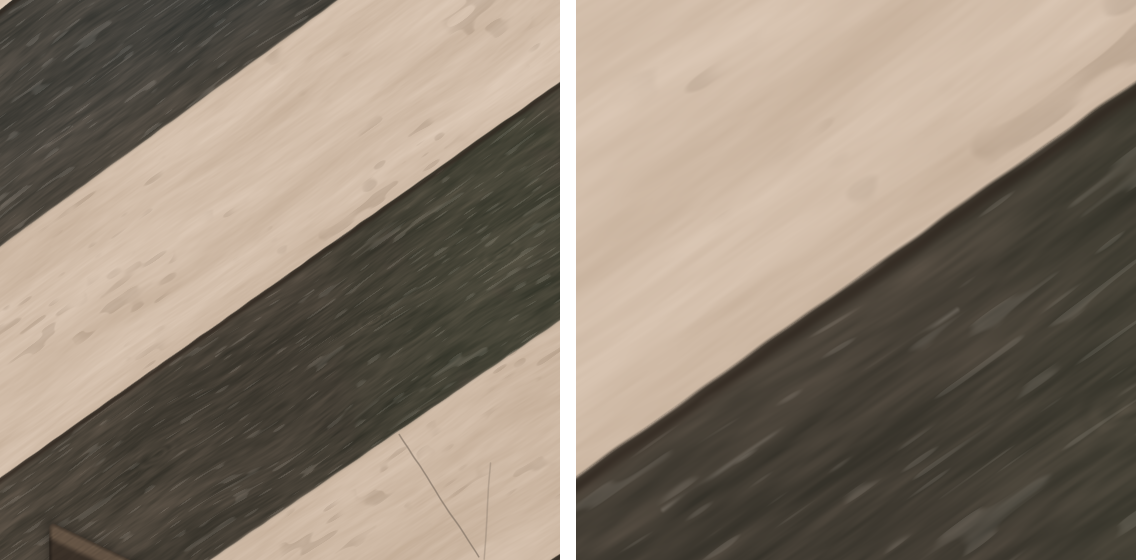
Left, the full canvas; right, a detail of the centre.
Give the GLSL for this texture, as a Shadertoy shader.

```glsl
// Diagonal pale and dark wooden planks with streaky grain, knots, cracks and a block in the corner.

// Plank layout: boundary n runs along y = ORIGIN + n * PITCH + (SLOPE + n * FAN) * x
const float ORIGIN = 0.147;
const float PITCH = 0.4085;
const float SLOPE = 0.707;
const float FAN = 0.022;
const float BEND = 0.011;        // slight change of pitch across the planks
const float PLANK_WIDTH = 0.335; // measured across the grain
const vec2 GRAIN_DIR = vec2(0.816, 0.578);

const float SEAM_WIDTH = 0.0045;
const float EDGE_SOFTNESS = 0.0016;
const float CRACK_WIDTH = 0.0011;

const vec3 PALE_LOW = vec3(0.785, 0.700, 0.618);
const vec3 PALE_HIGH = vec3(0.855, 0.778, 0.705);
const vec3 DARK_LOW = vec3(0.235, 0.217, 0.183);
const vec3 DARK_HIGH = vec3(0.365, 0.325, 0.280);
const vec3 COOL_TINT = vec3(-0.025, 0.000, 0.022);
const vec3 OLIVE_TINT = vec3(-0.022, 0.000, -0.012);
const vec3 SEAM_COLOR = vec3(0.185, 0.150, 0.120);
const vec3 RIM_COLOR = vec3(0.590, 0.540, 0.480);
const vec3 BLOCK_TOP = vec3(0.390, 0.325, 0.265);
const vec3 BLOCK_SIDE = vec3(0.230, 0.190, 0.155);

// Segments: start xy, end xy
const vec4 CRACKS[2] = vec4[2](vec4(0.714, 0.225, 0.853, 0.004), vec4(0.876, 0.173, 0.863, 0.0));
const vec4 SCRATCHES[2] = vec4[2](vec4(0.385, 0.363, 0.56, 0.482), vec4(0.02, 0.70, 0.13, 0.775));
// Knots: centre xy, radius
const vec3 KNOTS[3] = vec3[3](vec3(0.285, 0.19, 0.060), vec3(0.90, 0.55, 0.055), vec3(0.67, 0.43, 0.045));

float hash(vec2 p) {
    vec3 q = fract(vec3(p.xyx) * 0.1031);
    q += dot(q, q.yzx + 33.33);
    return fract((q.x + q.y) * q.z);
}

float noise(vec2 p) {
    vec2 i = floor(p), f = fract(p);
    f = f * f * (3.0 - 2.0 * f);
    return mix(mix(hash(i), hash(i + vec2(1, 0)), f.x),
               mix(hash(i + vec2(0, 1)), hash(i + vec2(1, 1)), f.x), f.y);
}

float fbm(vec2 p) {
    float sum = 0.0, amp = 0.5;
    for (int i = 0; i < 4; i++) {
        sum += amp * noise(p);
        p = p * 2.03 + 17.1;
        amp *= 0.5;
    }
    return sum / 0.9375;
}

float segment(vec2 p, vec4 s) {
    vec2 a = p - s.xy, b = s.zw - s.xy;
    return length(a - b * clamp(dot(a, b) / dot(b, b), 0.0, 1.0));
}

// Fading oval rings stretched along the grain
float knotRings(vec2 p) {
    float rings = 0.0;
    for (int i = 0; i < 3; i++) {
        vec2 d = p - KNOTS[i].xy;
        d = vec2(dot(d, GRAIN_DIR), 2.1 * dot(d, vec2(-GRAIN_DIR.y, GRAIN_DIR.x))) / KNOTS[i].z;
        float r = length(d) + 0.5 * (noise(d * 2.0 + 9.0) - 0.5);
        rings += sin(r * 14.0) * exp(-1.6 * r * r);
    }
    return rings;
}

void mainImage(out vec4 fragColor, in vec2 fragCoord) {
    vec2 uv = fragCoord / iResolution.xy;
    float soft = max(EDGE_SOFTNESS, 0.8 / iResolution.y);

    // Plank coordinate, and signed distance to the nearest boundary (positive on pale)
    float k = (uv.y - ORIGIN - SLOPE * uv.x) / (PITCH + FAN * uv.x);
    k -= BEND * k * k;
    float phase = mod(k + 0.5, 2.0);
    float d = (0.5 - abs(phase - 1.0)) * PLANK_WIDTH;
    d += 0.0012 * (noise(uv * 45.0) - 0.5);
    float pale = smoothstep(-soft, soft, d);

    // Grain, streaked along each plank
    float along = dot(uv, GRAIN_DIR);
    vec2 seed = vec2(floor(k) * 13.7 + 50.0, 40.0);
    float wave = 0.05 * (noise(vec2(along * 5.0, k * 4.0) + seed) - 0.5);
    float across = k + wave;
    float broad = fbm(vec2(along * 2.5, across * 6.0) + seed);
    float streak = fbm(vec2(along * 9.0, across * 34.0) + seed);
    float fine = noise(vec2(along * 38.0, across * 110.0) + seed);
    float blotch = fbm(uv * 7.0 + 3.0);

    float paleTone = 0.55 + 1.3 * (broad - 0.5) + 0.75 * (streak - 0.5) + 0.22 * (fine - 0.5);
    paleTone -= 0.25 * smoothstep(-0.6, -1.4, k);
    vec3 paleWood = mix(PALE_LOW, PALE_HIGH, clamp(paleTone, -0.2, 1.2));
    paleWood -= 0.06 * smoothstep(0.70, 0.82, noise(vec2(along * 26.0, k * 32.0) + 71.0)) * smoothstep(0.5, 0.65, blotch);

    float darkTone = 0.40 + 0.9 * (broad - 0.5) + 1.0 * (streak - 0.5) + 0.35 * (fine - 0.5);
    darkTone += 0.13 * knotRings(uv) + 0.25 * smoothstep(0.35, 0.0, uv.x) * smoothstep(0.4, 0.0, uv.y);
    vec3 darkWood = mix(DARK_LOW, DARK_HIGH, clamp(darkTone, -0.2, 1.3));
    darkWood += COOL_TINT * smoothstep(0.7, 1.5, k) * (0.5 + uv.x);
    darkWood += OLIVE_TINT * smoothstep(0.45, 0.9, uv.x) * smoothstep(0.35, 0.6, blotch);
    darkWood += 0.07 * smoothstep(0.76, 0.90, noise(vec2(along * 24.0, across * 75.0) + 23.0));

    // Surface scratches and cracks
    for (int i = 0; i < 2; i++) {
        float scratch = smoothstep(0.0025, 0.0, segment(uv + 0.004 * (blotch - 0.5), SCRATCHES[i]));
        darkWood += 0.10 * scratch * smoothstep(0.3, 0.7, fine);
        float crack = smoothstep(CRACK_WIDTH + soft, 0.0, segment(uv + 0.006 * (blotch - 0.5), CRACKS[i]));
        paleWood = mix(paleWood, PALE_LOW * 0.66, crack * (0.75 - 0.35 * float(i)));
    }

    // Dark seam below each pale plank, thin grey rim above it
    float below = step(phase, 1.0);
    float seam = exp(-pow((d + SEAM_WIDTH) / SEAM_WIDTH, 2.0));
    darkWood = mix(darkWood, SEAM_COLOR, 0.75 * seam * below);
    vec3 color = mix(darkWood, paleWood, pale);
    color = mix(color, RIM_COLOR, 0.35 * exp(-pow(d / 0.0025, 2.0)) * (1.0 - below));

    // Rounded block in the lower left corner
    float slant = dot(uv - vec2(0.103, 0.062), vec2(0.43, 0.90));
    vec2 q = vec2(0.088 - uv.x, slant) + 0.012;
    float block = length(max(q, 0.0)) + min(max(q.x, q.y), 0.0) - 0.012;
    vec3 blockColor = mix(BLOCK_SIDE, BLOCK_TOP, smoothstep(-0.034, -0.020, slant));
    blockColor *= mix(0.7, 1.0, smoothstep(0.0, -0.008, block)) * (0.94 + 0.12 * fine);
    color *= 1.0 - 0.25 * exp(-max(block, 0.0) * 90.0);
    color = mix(color, blockColor, smoothstep(soft, -soft, block));

    fragColor = vec4(color, 1.0);
}
```
